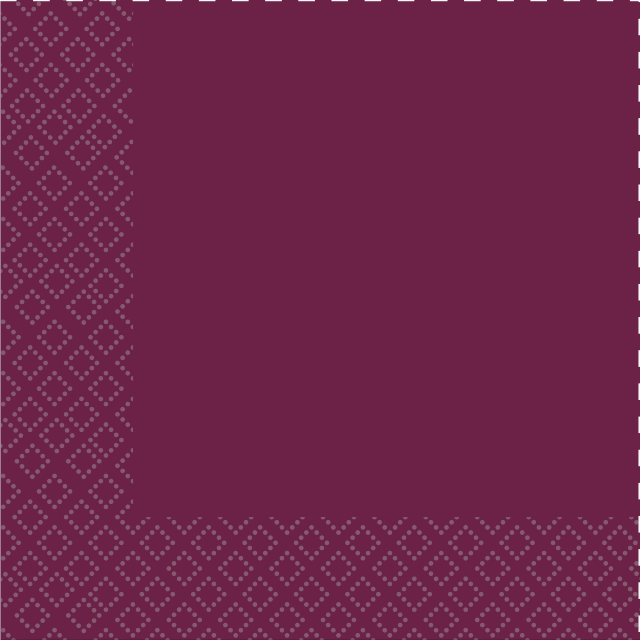
A three.js fragment shader for this pattern:

```glsl
// Plum square with an L-shaped border of dotted diamonds on the left and bottom.
// Two interleaved square lattices place the diamonds; each is a ring of twelve
// dots, found by snapping in a frame turned by 45 degrees. Dashes trim the edges.
varying vec2 vUv;

const float PITCH = 0.0803;
const float SOFT = 0.0009;

// 1 below the edge, 0 above it, with a soft step
float below(float value, float edge) {
  return 1.0 - smoothstep(edge - SOFT, edge + SOFT, value);
}

// Distance to the nearest of twelve dots outlining a diamond
float dottedDiamond(vec2 p) {
  float gap = 0.0161;
  vec2 q = vec2(p.x + p.y, p.x - p.y) / gap;
  vec2 dotPos = clamp(floor(q) + 0.5, -1.5, 1.5);
  // Inner grid points are empty: move to the closer outer side
  if (max(abs(dotPos.x), abs(dotPos.y)) < 1.0) {
    if (abs(q.x) > abs(q.y)) dotPos.x *= 3.0;
    else dotPos.y *= 3.0;
  }
  return length(q - dotPos) * gap * 0.7071;
}

// Nearest dot of one lattice; every third row on the left is nudged
float diamondLattice(vec2 p, float shift) {
  vec2 origin = vec2(0.0486 - 0.002 * shift, 0.0339) + 0.5 * PITCH * shift;
  vec2 id = floor((p - origin) / PITCH + 0.5);
  vec2 center = origin + id * PITCH;
  float thirdRow = 1.0 - step(0.5, mod(id.y, 3.0));
  float nudged = thirdRow * step(center.x, 0.15);
  center += mix(vec2(-0.0015, -0.0025), vec2(0.002, 0.0045), nudged);
  return dottedDiamond(p - center);
}

// Soft dashes along one axis, filling half of each period
float dashes(float t) {
  float period = 0.0518;
  float fromMiddle = abs(fract(t / period) - 0.5) * period;
  return below(fromMiddle, 0.25 * period);
}

void main() {
  vec3 plum = vec3(0.42, 0.133, 0.275);
  vec3 mauve = vec3(0.52, 0.35, 0.44);
  vec3 color = plum;

  // Dotted diamonds, leaning slightly left near the top
  vec2 p = vUv;
  p.x += 0.006 * smoothstep(0.68, 0.93, p.y);
  float d = min(diamondLattice(p, 0.0), diamondLattice(p, 1.0));
  float border = max(below(vUv.x, 0.208), below(vUv.y, 0.192));
  color = mix(color, mauve, below(d, 0.0036) * border);

  // Darker hem at the bottom and a pale line at the left
  color *= 1.0 - 0.12 * below(vUv.y, 0.0015);
  color = mix(color, vec3(0.64, 0.54, 0.61), below(vUv.x, 0.0013));

  // White dashes on the top and right edges
  float topDash = below(1.0 - vUv.y, 0.002) * dashes(vUv.x + 0.0130);
  float rightDash = below(1.0 - vUv.x, 0.0024) * dashes(1.0 - vUv.y - 0.0163);
  color = mix(color, vec3(0.97), max(topDash, rightDash));

  gl_FragColor = vec4(color, 1.0);
}
```
